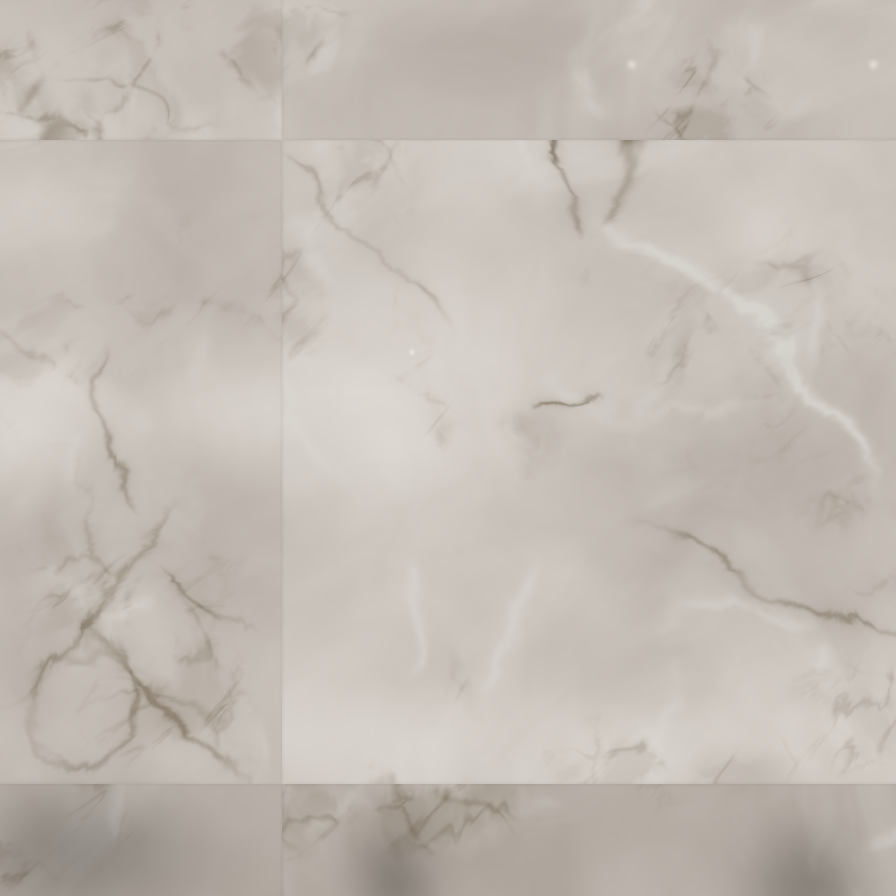
This texture is drawn by a Shadertoy shader. Its source:

```glsl
// Draws large polished marble floor tiles with brown cracks, pale veins and soft reflections.

const float TILE_SIZE = 0.719;
const vec2 TILE_CORNER = vec2(0.315, 0.125);
const vec3 SHADE = vec3(0.46, 0.41, 0.36);
const vec3 SHINE = vec3(0.90, 0.88, 0.86);
const vec3 VEIN_BROWN = vec3(0.52, 0.47, 0.40);
const vec3 VEIN_PALE = vec3(0.86, 0.85, 0.83);

vec2 hash22(vec2 p) {
    vec3 q = fract(vec3(p.xyx) * vec3(0.1031, 0.1030, 0.0973));
    q += dot(q, q.yzx + 33.33);
    return fract((q.xx + q.yz) * q.zy);
}

// Layered, rotated sines: roughly -1 to 1
float waves(vec2 p, float seed) {
    mat2 turn = mat2(0.8, 0.6, -0.6, 0.8);
    float sum = 0.0, amp = 0.5;
    for (int i = 0; i < 6; i++) {
        p = turn * p * 1.75 + seed + 0.6 * sin(p.yx * 1.3 + seed);
        sum += amp * sin(p.x + 1.4 * sin(p.y));
        amp *= 0.57;
    }
    return sum;
}

// Cellular noise: gap between the two nearest points, zero on cell borders
float cellGap(vec2 p) {
    vec2 nearest = vec2(9.0);
    for (int y = -1; y <= 1; y++)
    for (int x = -1; x <= 1; x++) {
        vec2 cell = floor(p) + vec2(x, y);
        float d = length(cell + hash22(cell) - p);
        nearest = d < nearest.x ? vec2(d, nearest.x) : vec2(nearest.x, min(nearest.y, d));
    }
    return nearest.y - nearest.x;
}

vec2 warp(vec2 p, float scale, float amount) {
    return p + amount * vec2(waves(p * scale, 1.0), waves(p * scale, 5.0));
}

float glow(vec2 p, vec2 centre, vec2 radius) {
    vec2 d = (p - centre) / radius;
    return exp(-dot(d, d));
}

float line(float dist, float width) {
    return exp(-dist * dist / (width * width));
}

// Bowed vein from a to b that tapers at its ends
float vein(vec2 p, vec2 a, vec2 b, float bow, float width) {
    vec2 axis = b - a;
    float t = dot(p - a, axis) / dot(axis, axis);
    float side = dot(p - a, normalize(vec2(-axis.y, axis.x))) - bow * 4.0 * t * (1.0 - t);
    float ends = smoothstep(-0.08, 0.15, t) * smoothstep(1.08, 0.85, t);
    return ends * (line(side, width) + 0.2 * line(side, 3.5 * width));
}

// Broad light and dark patches, 0 to 1
float baseTone(vec2 p, vec2 tile, float seed) {
    float tone = 0.675 + 0.065 * waves(p * 4.0, seed) + 0.04 * waves(p * 11.0, seed + 3.0);
    tone -= tile.y < 0.0 ? 0.12 : 0.0;
    tone += 0.24 * glow(p, vec2(0.04, 0.54), vec2(0.08, 0.08));
    tone += 0.14 * glow(p, vec2(0.24, 0.54), vec2(0.08, 0.06));
    tone += 0.15 * glow(p, vec2(0.44, 0.54), vec2(0.14, 0.12));
    tone += 0.12 * glow(p, vec2(0.87, 0.73), vec2(0.05, 0.05));
    tone += 0.12 * glow(p, vec2(0.04, 0.77), vec2(0.12, 0.14));
    tone -= 0.09 * glow(p, vec2(0.85, 0.42), vec2(0.24, 0.12));
    if (tile == vec2(0.0)) tone += 0.06 + 0.12 * glow(p, vec2(0.7, 0.17), vec2(0.6, 0.06));
    return tone;
}

// Dark cracks: faint scattered wisps plus the long bold ones
float darkVeins(vec2 p, vec2 tile, float seed) {
    vec2 q = warp(p, 16.0, 0.016);
    float patches = smoothstep(0.0, 0.8, waves(p * 6.0, seed + 8.0));
    float broken = smoothstep(-0.4, 0.5, waves(p * 18.0, seed + 6.0));
    float wisps = 0.3 * line(cellGap(q * 8.0 + seed), 0.05) + 0.2 * patches * broken;
    vec2 slant = vec2(p.x + p.y, 2.5 * (p.y - p.x));
    wisps += 0.3 * line(waves(slant * 5.0, seed + 2.0), 0.09);
    float cracks = wisps * patches * broken * (tile.y != 0.0 ? 1.2 : 0.75);
    float bold = 0.0;
    if (tile == vec2(-1.0, 0.0)) {
        bold += 0.5 * vein(q, vec2(0.11, 0.60), vec2(0.15, 0.44), -0.01, 0.004);
        bold += 0.7 * vein(q, vec2(0.185, 0.44), vec2(0.01, 0.22), 0.012, 0.004);
        bold += 0.6 * vein(q, vec2(0.09, 0.30), vec2(0.27, 0.13), 0.0, 0.005);
        bold += 0.4 * vein(q, vec2(0.17, 0.37), vec2(0.28, 0.29), -0.008, 0.003);
        bold += 0.4 * line(length(q - vec2(0.09, 0.205)) - 0.068, 0.005);
    } else if (tile == vec2(0.0)) {
        bold += 0.7 * vein(q, vec2(0.613, 0.86), vec2(0.66, 0.745), -0.008, 0.004);
        bold += 0.7 * vein(q, vec2(0.71, 0.86), vec2(0.685, 0.745), 0.008, 0.007);
        bold += 0.6 * vein(q, vec2(0.59, 0.54), vec2(0.68, 0.56), -0.005, 0.003);
        bold += 0.5 * vein(q, vec2(0.72, 0.41), vec2(1.05, 0.28), -0.01, 0.004);
        bold += 0.3 * vein(q, vec2(0.32, 0.83), vec2(0.50, 0.64), 0.0, 0.004);
        bold += 0.3 * broken * glow(q, vec2(0.57, 0.505), vec2(0.04, 0.035));
    }
    return min(cracks + bold * (0.5 + 0.5 * broken), 0.8);
}

float paleVeins(vec2 p, vec2 tile, float seed) {
    vec2 q = warp(p, 13.0, 0.018);
    float patches = smoothstep(0.0, 0.9, waves(p * 7.0, seed + 14.0));
    float pale = patches * (0.25 + 0.3 * line(cellGap(q * 6.0 + seed + 4.0), 0.1));
    if (tile == vec2(0.0)) {
        pale += 0.6 * vein(q, vec2(0.66, 0.76), vec2(0.98, 0.45), 0.045, 0.009);
        pale += 0.4 * vein(q, vec2(0.46, 0.38), vec2(0.46, 0.24), 0.01, 0.009);
        pale += 0.4 * vein(q, vec2(0.61, 0.36), vec2(0.54, 0.22), 0.0, 0.007);
    }
    return min(pale, 0.75);
}

void mainImage(out vec4 fragColor, in vec2 fragCoord) {
    vec2 p = fragCoord / iResolution.xy;
    vec2 grid = (p - TILE_CORNER) / TILE_SIZE;
    vec2 tile = floor(grid);
    float seed = 6.0 * hash22(tile + 20.0).x;

    // Stone
    vec3 color = mix(SHADE, SHINE, baseTone(p, tile, seed));
    color = mix(color, VEIN_PALE, paleVeins(p, tile, seed));
    color = mix(color, VEIN_BROWN, darkVeins(p, tile, seed));

    // Hairline joints
    vec2 toJoint = abs(grid - round(grid)) * TILE_SIZE;
    color *= 1.0 - 0.035 * line(min(toJoint.x, toJoint.y), 0.002);

    // Blurred shadows along the lower edge
    float shadow = glow(p, vec2(0.09, 0.05), vec2(0.13, 0.07));
    for (float i = 0.0; i < 2.0; i++)
        shadow += glow(p, vec2(0.44 + 0.46 * i, 0.01), vec2(0.045 + 0.02 * i, 0.06));
    color *= 1.0 - 0.22 * min(shadow, 1.0);

    // Small lamp glints
    for (float i = 0.0; i < 2.0; i++)
        color += 0.1 * glow(p, vec2(0.705 + 0.27 * i, 0.928), vec2(0.005));
    color += 0.08 * glow(p, vec2(0.46, 0.607), vec2(0.003));
    fragColor = vec4(clamp(color, 0.0, 1.0), 1.0);
}
```
